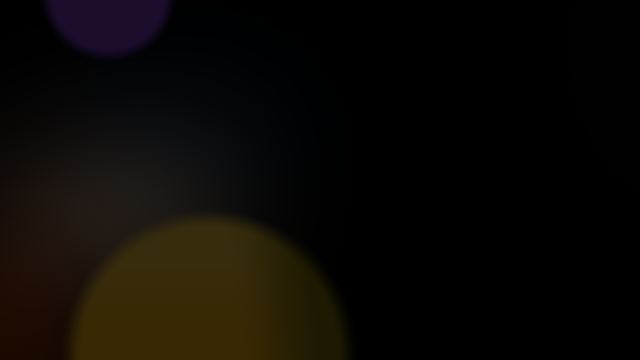
Give the GLSL for this background, as a WebGL 1 fragment shader.

```glsl
precision highp float;

uniform vec2 u_resolution;

// Positions and radii are in canvas heights, origin at the lower left.
const vec2 GOLD_CENTER = vec2(0.581, 0.010);
const float GOLD_RADIUS = 0.385;
const float GOLD_BLUR = 0.032;
const vec3 GOLD_TOP = vec3(0.215, 0.175, 0.050);
const vec3 GOLD_BOTTOM = vec3(0.220, 0.155, 0.010);
const vec3 GOLD_SHADE = vec3(0.115, 0.100, 0.008);

const vec2 VIOLET_CENTER = vec2(0.301, 1.020);
const float VIOLET_RADIUS = 0.175;
const float VIOLET_BLUR = 0.022;
const vec3 VIOLET = vec3(0.105, 0.050, 0.170);

const vec2 HAZE_CENTER = vec2(0.340, 0.420);
const vec2 HAZE_SIZE = vec2(0.350, 0.255);
const vec3 HAZE = vec3(0.115, 0.098, 0.080);

const vec2 EMBER_CENTER = vec2(0.000, 0.080);
const vec2 EMBER_SIZE = vec2(0.300, 0.360);
const vec3 EMBER = vec3(0.105, 0.035, 0.000);

const vec2 BLUE_CENTER = vec2(0.540, 0.640);
const vec2 BLUE_SIZE = vec2(0.360, 0.230);
const vec3 BLUE = vec3(0.000, 0.014, 0.032);

const vec2 VEIL_CENTER = vec2(2.080, 0.850);
const float VEIL_RADIUS = 0.500;
const float VEIL_BLUR = 0.020;
const vec3 VEIL = vec3(0.004);

// Soft elliptical falloff, 1 at the center.
float glow(vec2 p, vec2 center, vec2 size) {
    vec2 d = (p - center) / size;
    return exp(-dot(d, d));
}

// Disc with a blurred rim.
float softDisc(vec2 p, vec2 center, float radius, float blur) {
    return 1.0 - smoothstep(radius - blur, radius + blur, distance(p, center));
}

// Gold fill: warmer toward the bottom, olive toward the right.
vec3 goldFill(vec2 p) {
    vec3 fill = mix(GOLD_BOTTOM, GOLD_TOP, smoothstep(0.0, 0.36, p.y));
    float shade = smoothstep(0.66, 0.92, p.x + 0.12 * p.y);
    return mix(fill, GOLD_SHADE, shade);
}

void main() {
    vec2 p = gl_FragCoord.xy / u_resolution.y;

    // Background light, fading to black on the right
    vec3 color = HAZE * glow(p, HAZE_CENTER, HAZE_SIZE);
    color += EMBER * glow(p, EMBER_CENTER, EMBER_SIZE);
    color += BLUE * glow(p, BLUE_CENTER, BLUE_SIZE);
    color *= 1.0 - smoothstep(0.6, 1.2, p.x);
    color += VEIL * softDisc(p, VEIL_CENTER, VEIL_RADIUS, VEIL_BLUR);

    // Out-of-focus discs
    float violet = softDisc(p, VIOLET_CENTER, VIOLET_RADIUS, VIOLET_BLUR);
    float gold = softDisc(p, GOLD_CENTER, GOLD_RADIUS, GOLD_BLUR);
    color = mix(color, VIOLET, violet);
    color = mix(color, goldFill(p), gold);

    gl_FragColor = vec4(color, 1.0);
}
```
